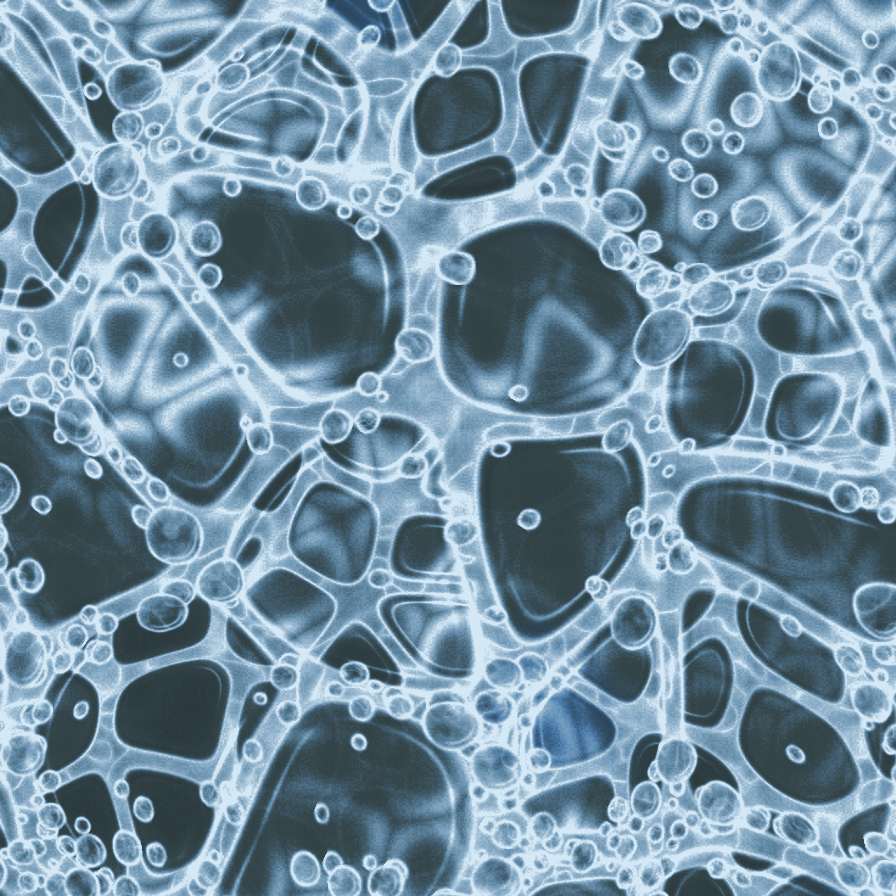
Reproduce this texture procedurally as a Shadertoy shader.

```glsl
// Macro view of blue-grey soap foam: large rounded cells, bright walls and clustered small bubbles.

float hash(vec2 p) {
    return fract(sin(dot(p, vec2(127.1, 311.7))) * 43758.5453);
}

vec2 hash2(vec2 p) {
    return vec2(hash(p), hash(p + 57.3));
}

float noise(vec2 p) {
    vec2 i = floor(p), f = fract(p);
    f = f * f * (3.0 - 2.0 * f);
    return mix(mix(hash(i), hash(i + vec2(1, 0)), f.x),
               mix(hash(i + vec2(0, 1)), hash(i + vec2(1, 1)), f.x), f.y);
}

float fbm(vec2 p) {
    return 0.55 * noise(p) + 0.3 * noise(p * 2.1 + 7.0) + 0.15 * noise(p * 4.3 + 3.0);
}

// Thin curling light lines
float caustic(vec2 p) {
    p += 1.5 * vec2(noise(p * 0.6), noise(p * 0.6 + 17.0));
    return pow(1.0 - abs(2.0 * noise(p) - 1.0), 4.0);
}

// Weighted Voronoi cells: x = rounded distance to the wall, y = cell hash
vec2 foam(vec2 p, float roundness) {
    vec2 base = floor(p), nearest = vec2(0), home = vec2(0);
    float homePower = 1e3;
    for (int i = 0; i < 25; i++) {
        vec2 cell = base + vec2(i % 5 - 2, i / 5 - 2);
        vec2 centre = cell + 0.1 + 0.8 * hash2(cell);
        float power = dot(p - centre, p - centre) - 0.3 * hash(cell + 19.7);
        if (power < homePower) {
            homePower = power;
            home = centre;
            nearest = cell;
        }
    }
    float sum = 1e-6;
    for (int i = 0; i < 25; i++) {
        vec2 cell = base + vec2(i % 5 - 2, i / 5 - 2);
        if (cell == nearest) continue;
        vec2 centre = cell + 0.1 + 0.8 * hash2(cell);
        float power = dot(p - centre, p - centre) - 0.3 * hash(cell + 19.7);
        float edge = (power - homePower) / (2.0 * max(length(centre - home), 0.1));
        sum += exp(-edge / roundness);
    }
    return vec2(-roundness * log(sum), hash(nearest + 4.2));
}

vec2 warp(vec2 p) {
    return p + 0.06 * (vec2(noise(p * 5.0), noise(p * 5.0 + 31.0)) - 0.5);
}

vec2 frontFoam(vec2 p) {
    return foam(warp(p) * 4.0 + 11.0, 0.07);
}

// Liquid wall: mottled body, bright rim, dark inner line, reflection and soft glow
float addWall(float tone, float d, float w, float strength, vec2 p) {
    float body = 1.0 - smoothstep(0.6 * w, 1.1 * w, d);
    float inside = max(d - w, 0.0) / w;
    tone += 0.2 * strength * exp(-inside * 1.1) * (1.0 - body);
    float liquid = 0.28 + 0.6 * fbm(p * 28.0) + 0.4 * caustic(p * 38.0);
    tone = mix(tone, liquid, 0.92 * body * strength);
    float rim = exp(-pow((d - w) / (0.3 * w), 2.0));
    float shadow = exp(-pow((d - 1.9 * w) / (0.35 * w), 2.0));
    float echo = exp(-pow((d - 2.6 * w) / (0.2 * w), 2.0));
    tone -= 0.25 * strength * shadow * noise(p * 11.0 + 2.0);
    tone += 0.5 * strength * echo * smoothstep(0.5, 0.9, noise(p * 12.0 + 5.0));
    return mix(tone, 1.0, rim * strength * (0.6 + 0.4 * noise(p * 18.0)));
}

// Scattered bubbles gathered along the walls, with clear dark middles
float addBubbles(float tone, vec2 p, float scale, float turn) {
    mat2 spin = mat2(cos(turn), sin(turn), -sin(turn), cos(turn));
    vec2 q = spin * warp(p) * scale + turn * 5.0;
    vec2 cell = floor(q);
    float radius = 0.2 + 0.27 * hash(cell + 2.6);
    vec2 centre = cell + 0.5 + (hash2(cell + 8.1) - 0.5) * (1.0 - 2.0 * radius);
    vec2 site = (centre - turn * 5.0) * spin / scale;
    float nearWall = 1.0 - smoothstep(0.0, 0.14, frontFoam(site).x);
    float cluster = smoothstep(0.4, 0.7, noise(site * 4.0 + 2.0) + 0.25 * (0.5 - site.y));
    float present = step(hash(cell + 6.4), nearWall * (0.25 + 0.5 * cluster) + 0.12 * cluster);

    vec2 offset = q - centre;
    offset += 0.12 * radius * (vec2(noise(q * 3.0), noise(q * 3.0 + 9.0)) - 0.5);
    float d = (radius - length(offset)) / scale;
    float fill = smoothstep(-0.001, 0.002, d) * present;
    float film = 1.1 * fbm(q * 3.0) - 0.2 + 0.45 * exp(-max(d, 0.0) / 0.005);
    film += 0.45 * caustic(q * 3.5 + 4.0) * noise(q * 2.0);
    tone = mix(tone, film, 0.8 * fill);
    float rim = exp(-pow((d - 0.001) / 0.0025, 2.0)) * (0.45 + 0.55 * noise(q * 4.0));
    float crescent = exp(-pow((d - 0.008) / 0.002, 2.0)) * smoothstep(0.0, 0.8, offset.y / radius);
    return mix(tone, 1.0, present * max(rim, 0.6 * crescent));
}

vec3 foamColour(float tone) {
    vec3 ramp[6] = vec3[6](vec3(0.21, 0.28, 0.30), vec3(0.26, 0.37, 0.44), vec3(0.35, 0.50, 0.60),
                           vec3(0.47, 0.62, 0.73), vec3(0.62, 0.74, 0.83), vec3(0.83, 0.91, 0.96));
    vec3 colour = ramp[0];
    for (int i = 1; i < 6; i++)
        colour = mix(colour, ramp[i], clamp(tone * 5.0 - float(i - 1), 0.0, 1.0));
    return colour * (1.0 + 0.5 * clamp(tone, -0.4, 0.0));
}

void mainImage(out vec4 fragColor, in vec2 fragCoord) {
    vec2 p = fragCoord / iResolution.y;
    vec2 front = frontFoam(p);

    // Out-of-focus foam behind the cells, darker in some of them
    vec2 back = foam(warp(p * 1.3) * 8.0 + 40.0, 0.1);
    float haze = exp(-pow((back.x - 0.08) / 0.12, 2.0));
    float patches = smoothstep(0.35, 0.65, fbm(p * 7.0 + 9.0));
    float depth = mix(0.35, 1.15, smoothstep(0.2, 0.7, fract(front.y * 7.0)));
    float tone = -0.05 + depth * (0.2 * patches + haze * (0.1 + 0.5 * patches));

    // Finer foam seen inside some of the cells
    vec2 middle = foam(warp(p) * 8.5 + 70.0, 0.085);
    float divided = mix(0.08, 0.92, step(0.45, front.y));
    tone -= 0.2 * divided * step(0.5, fract(middle.y * 5.0)) * smoothstep(0.08, 0.2, middle.x);
    tone = addWall(tone, middle.x, 0.06, divided, p + 3.0);

    // Sharp front layers
    tone = addWall(tone, front.x, 0.048, 1.0, p);
    for (int i = 0; i < 3; i++)
        tone = addBubbles(tone, p, 34.0 - 10.5 * float(i), 0.6 + 0.9 * float(i));

    // Contrast, film grain, colour and a few blue depths
    tone = 0.5 + 1.2 * (tone - 0.5) + 0.12 * (hash(floor(p * 512.0)) - 0.5);
    vec3 colour = foamColour(tone);
    float blue = smoothstep(0.75, 0.95, noise(p * 5.0 + 23.0)) * (1.0 - smoothstep(0.3, 0.7, tone));
    colour += blue * vec3(-0.02, 0.03, 0.12);
    fragColor = vec4(colour, 1.0);
}
```
